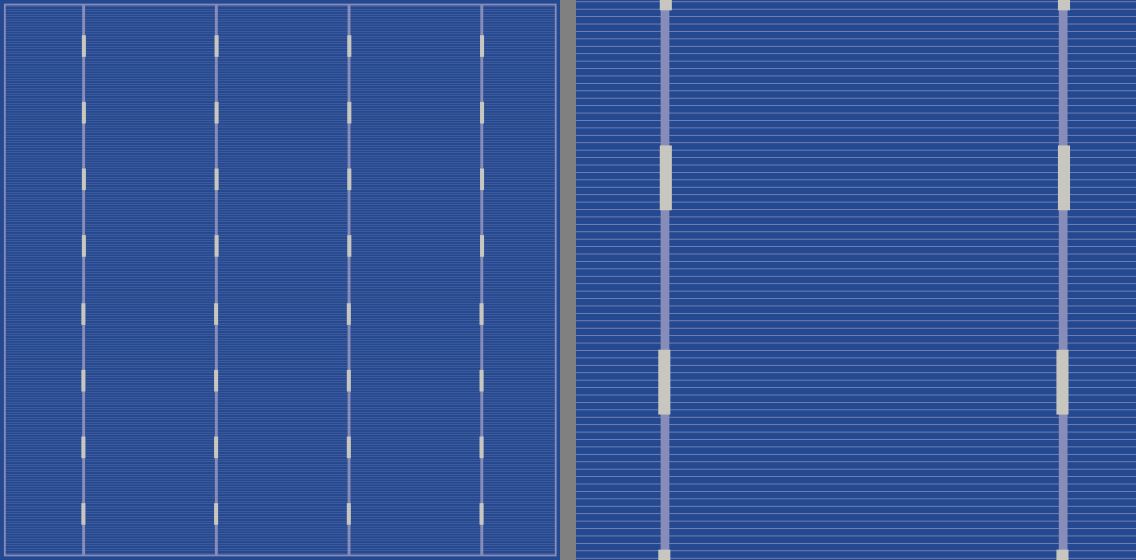
Left: the whole. Right: its middle third, enlarged.
Give the GLSL for this texture, as a Shadertoy shader.

```glsl
// A blue photovoltaic cell: fine horizontal contact fingers inside a thin frame,
// four vertical busbars and eight rows of solder pads on each of them.
// All parts are axis-aligned, so edges are smoothed by exact box coverage.

// Share of a pixel of size px that a stripe of the given half width covers
float stripe(float d, float halfWidth, float px) {
    float lo = max(d - 0.5 * px, -halfWidth);
    float hi = min(d + 0.5 * px, halfWidth);
    return max(hi - lo, 0.0) / px;
}

float box(vec2 d, vec2 halfSize, vec2 px) {
    return stripe(d.x, halfSize.x, px.x) * stripe(d.y, halfSize.y, px.y);
}

// Integral of a unit-period pulse train that is on for the given duty
float pulseIntegral(float x, float duty) {
    return floor(x) * duty + min(fract(x), duty);
}

void mainImage(out vec4 fragColor, in vec2 fragCoord) {
    vec2 px = 1.0 / iResolution.xy;
    vec2 uv = fragCoord * px;
    vec2 fromCentre = uv - vec2(0.5005, 0.5);

    vec3 silicon = vec3(0.14, 0.285, 0.565);
    vec3 silver = vec3(0.53, 0.55, 0.72);
    vec3 solder = vec3(0.78, 0.78, 0.75);

    // Frame: outer rectangle minus inner rectangle
    float outer = box(fromCentre, vec2(0.4935), px);
    float inner = box(fromCentre, vec2(0.4902), px);

    // Fingers: 222 hairlines, integrated over the pixel height
    float y = (uv.y - 0.0098) / 0.9804 * 222.0 - 0.45;
    float span = px.y / 0.9804 * 222.0;
    float finger = (pulseIntegral(y + 0.5 * span, 0.105)
                  - pulseIntegral(y - 0.5 * span, 0.105)) / span;

    // Busbars: four, measured from the nearest one
    float column = clamp(round((uv.x - 0.1493) / 0.237), 0.0, 3.0);
    float barX = uv.x - 0.1493 - column * 0.237;
    float busbar = stripe(barX, 0.0026, px.x) * stripe(fromCentre.y, 0.491, px.y);

    // Pads: four rows mirrored in each half, the halves slightly out of line
    float rowY = abs(fromCentre.y) - 0.0608;
    rowY -= 0.119 * clamp(round(rowY / 0.119), 0.0, 3.0);
    float shift = fromCentre.y > 0.0 ? 0.0005 : -0.0004;
    float pad = box(vec2(barX - shift, rowY), vec2(0.0036, 0.0193), px);

    vec3 color = mix(silicon, silver, finger * inner);
    color = mix(color, silver, busbar);
    color = mix(color, silver, outer - inner);
    color = mix(color, solder, pad);
    fragColor = vec4(color, 1.0);
}
```
